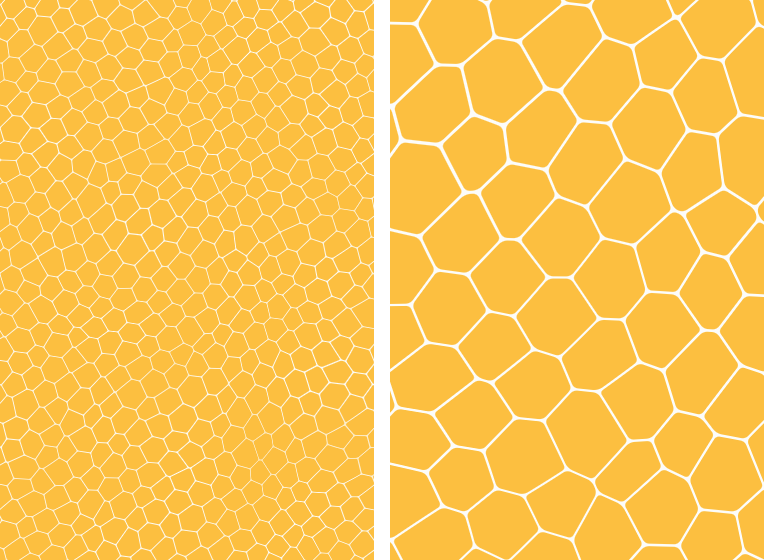
Left, the full canvas; right, a detail of the centre.
Give the GLSL for this pattern, as a Shadertoy shader.

```glsl
// Honeycomb of irregular cells with thin pale walls on flat amber.
// A skewed triangular lattice is bent by gradient noise and jittered; walls are
// the weighted Voronoi borders of its sites, antialiased by pixel coverage.

#define SPACING 0.0402      // mean cell distance, in canvas heights
#define JITTER 0.15         // site displacement, in cells
#define SIZE_SPREAD 0.09    // difference in cell weights
#define BEND 0.65           // slow lattice distortion, in cells
#define BEND_SCALE 0.16     // frequency of the distortion, per cell
#define WALL 0.037          // mean wall width, in cells
#define WALL_SPREAD 0.55    // relative change of wall width
#define ROUNDING 0.06       // softening of the cell corners, in cells
#define AMBER vec3(0.99, 0.75, 0.25)
#define CREAM vec3(0.99, 0.99, 0.98)

// Lattice axes: columns are the steps to two neighbouring cells.
const mat2 LATTICE = mat2(0.91, 0.40, 0.27, 1.06);

// Three random values in -1..1 per integer cell.
vec3 hash3(vec2 cell) {
    uvec3 v = uvec3(ivec3(ivec2(cell), 7)) * 1664525u + 1013904223u;
    for (int i = 0; i < 2; i++) {
        v.x += v.y * v.z;
        v.y += v.z * v.x;
        v.z += v.x * v.y;
        v ^= v >> 16u;
    }
    return vec3(v & 0xffffu) / 32767.5 - 1.0;
}

float gradientNoise(vec2 p) {
    vec2 i = floor(p), f = p - i;
    vec2 u = f * f * f * (f * (f * 6.0 - 15.0) + 10.0);
    vec2 e = vec2(1.0, 0.0);
    float a = dot(hash3(i).xy, f);
    float b = dot(hash3(i + e.xy).xy, f - e.xy);
    float c = dot(hash3(i + e.yx).xy, f - e.yx);
    float d = dot(hash3(i + e.xx).xy, f - e.xx);
    return mix(mix(a, b, u.x), mix(c, d, u.x), u.y);
}

// Site position in xy, cell weight in z.
vec3 cellSite(vec2 id) {
    vec3 h = hash3(id + 300.0);
    return vec3(LATTICE * id + JITTER * h.xy, SIZE_SPREAD * h.z);
}

float smoothMin(float a, float b, float k) {
    float h = max(k - abs(a - b), 0.0) / k;
    return min(a, b) - 0.25 * k * h * h;
}

// Distance from p to the closest wall.
float wallDistance(vec2 p) {
    // Find the cell that owns the point.
    vec2 base = floor(inverse(LATTICE) * p + 0.5);
    vec2 ownId = base;
    vec3 own = vec3(0.0);
    float best = 1e3;
    for (int j = -2; j <= 2; j++)
    for (int i = -2; i <= 2; i++) {
        vec2 id = base + vec2(i, j);
        vec3 site = cellSite(id);
        vec2 r = site.xy - p;
        float power = dot(r, r) - site.z;
        if (power < best) {
            best = power;
            own = site;
            ownId = id;
        }
    }
    // Measure the borders to its neighbours.
    float dist = 1.0;
    for (int j = -2; j <= 2; j++)
    for (int i = -2; i <= 2; i++) {
        if (i == 0 && j == 0) continue;
        vec3 site = cellSite(ownId + vec2(i, j));
        vec2 r = site.xy - p;
        float border = (dot(r, r) - site.z - best) / (2.0 * length(site.xy - own.xy));
        dist = smoothMin(dist, border, ROUNDING);
    }
    return max(dist, 0.0);
}

// Share of a pixel covered by a line of the given width.
float lineCoverage(float dist, float width, float pixel) {
    float inner = max(dist - 0.5 * pixel, -0.5 * width);
    float outer = min(dist + 0.5 * pixel, 0.5 * width);
    return clamp((outer - inner) / pixel, 0.0, 1.0);
}

void mainImage(out vec4 fragColor, in vec2 fragCoord) {
    float pixel = 1.0 / (iResolution.y * SPACING);
    vec2 p = fragCoord * pixel;

    // Bend the lattice slowly.
    vec2 q = p * BEND_SCALE;
    p += BEND * vec2(gradientNoise(q + 11.3), gradientNoise(q + 47.8));

    // Walls swell and thin across the sheet.
    float width = WALL * (1.0 + WALL_SPREAD * gradientNoise(p * 0.3 + 83.1));
    float wall = lineCoverage(wallDistance(p), width, pixel);

    fragColor = vec4(mix(AMBER, CREAM, wall), 1.0);
}
```
